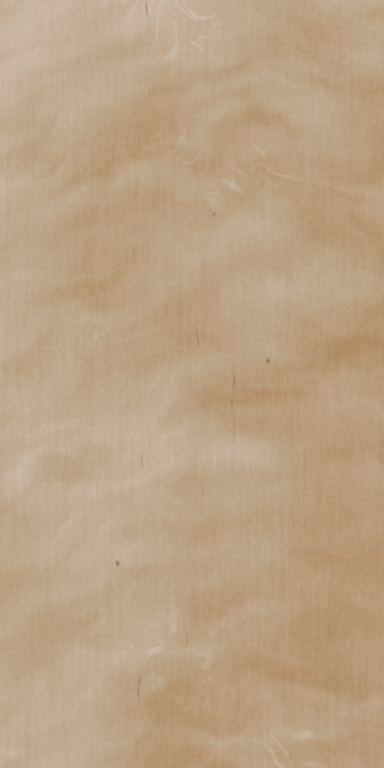
This texture is drawn by a Shadertoy shader. Its source:

```glsl
// Pale birch veneer: soft, patchy, slanted clouds over a warm cream ground,
// drawn with layered gradient noise, plus fine upright grain, small feathery
// flakes, a few hair-thin dark streaks and tiny knots.

#define DARK_WOOD   vec3(0.708, 0.578, 0.435)
#define LIGHT_WOOD  vec3(0.762, 0.682, 0.582)
#define STREAK_TINT vec3(0.50, 0.35, 0.23)
#define MEAN_TONE   0.57
#define BAND_AMOUNT 0.66
#define MOTTLE_AMOUNT 0.62
#define GRAIN_AMOUNT 0.17
#define SPECKLE_AMOUNT 0.22
#define FLAKE_AMOUNT 0.60
#define STREAKS 9
#define KNOTS 3

vec2 hash2(vec2 p) {
    vec3 q = fract(vec3(p.xyx) * vec3(0.1031, 0.1030, 0.0973));
    q += dot(q, q.yzx + 33.33);
    return fract((q.xx + q.yz) * q.zy);
}

float corner(vec2 cell, vec2 offset) {
    float angle = 6.2832 * hash2(cell).x;
    return dot(vec2(cos(angle), sin(angle)), offset);
}

// Gradient noise, roughly -0.7 to 0.7
float noise(vec2 p) {
    vec2 i = floor(p), f = fract(p);
    vec2 u = f * f * f * (f * (f * 6.0 - 15.0) + 10.0);
    vec2 e = vec2(0.0, 1.0);
    return mix(mix(corner(i, f), corner(i + e.yx, f - e.yx), u.x),
               mix(corner(i + e.xy, f - e.xy), corner(i + e.yy, f - e.yy), u.x), u.y);
}

// Rising on the left, sinking gently on the right
vec2 slant(vec2 p) {
    p.y += 0.35 * (p.x - 0.75) * (p.x - 0.75);
    return p;
}

// Cloudy figure: broad tone, short bands and smaller broken wisps
float figure(vec2 p) {
    vec2 warp = vec2(noise(p * 4.0 + 7.0), noise(p * 5.0 + 31.0));
    vec2 fray = vec2(noise(p * 17.0 + 3.0), noise(p * 19.0 + 13.0));
    vec2 q = slant(p) + 0.07 * warp + 0.018 * fray;
    float broad = noise(q * vec2(1.7, 2.2) + 11.0);
    float bands = noise(q * vec2(3.3, 6.8) + 4.0);
    float wisps = noise(q * vec2(6.5, 15.0) + 23.0);
    float mottle = noise(q * vec2(13.0, 26.0) + 51.0);
    float crumbs = noise(q * vec2(27.0, 46.0) + 71.0);
    float patches = 0.75 + 0.9 * noise(p * vec2(2.5, 3.5) + 87.0);
    float small = 0.75 * wisps + 0.42 * mottle + 0.24 * crumbs;
    return 0.60 * broad + BAND_AMOUNT * bands + MOTTLE_AMOUNT * patches * small;
}

// Fine upright fibres, fading in and out along their length
float grain(vec2 p) {
    float x = p.x + 0.005 * noise(p * 2.0 + 3.0);
    float lines = noise(vec2(x * 78.0, p.y * 3.5));
    float fibres = noise(vec2(x * 120.0, p.y * 24.0) + 19.0);
    return lines + 0.9 * fibres;
}

// Feathery bright dashes fanning out in a few patches near the middle
float flakes(vec2 p) {
    float fan = p.x - 0.5 + 0.25 * noise(p * 5.0 + 29.0);
    vec2 q = vec2(p.x + 0.5 * p.y * 0.2, p.y + 0.9 * abs(fan));
    q += 0.015 * vec2(noise(p * 22.0), noise(p * 22.0 + 17.0));
    float dashes = smoothstep(0.10, 0.50, noise(q * vec2(15.0, 38.0) + 61.0));
    float patches = smoothstep(0.05, 0.42, noise(p * vec2(3.2, 4.2) + 37.0));
    return dashes * patches * smoothstep(0.55, 0.15, abs(p.x - 0.52));
}

// Hair-thin, slightly leaning cracks, broken and tapered
float streaks(vec2 p) {
    float mask = 0.0;
    for (int i = 0; i < STREAKS; i++) {
        vec2 a = hash2(vec2(float(i), 5.0)), b = hash2(vec2(float(i), 12.0));
        vec2 q = p - vec2(0.32 + 0.36 * a.x, 2.0 * (float(i) + a.y) / float(STREAKS));
        float halfLength = mix(0.02, 0.13, b.x * b.x);
        float bend = 0.010 * noise(vec2(q.y * 18.0, float(i) * 3.7));
        float across = abs(q.x + (b.y - 0.35) * 0.25 * q.y - bend);
        float taper = smoothstep(halfLength, 0.2 * halfLength, abs(q.y));
        float breaks = smoothstep(-0.35, 0.15, noise(vec2(float(i) * 5.3, p.y * 32.0)));
        float strength = mix(0.16, 0.55, b.x * b.x);
        mask = max(mask, strength * taper * breaks * smoothstep(0.0042, 0.0008, across));
    }
    return mask;
}

// x: dark speck, y: pale flare above it
vec2 knots(vec2 p) {
    vec2 mask = vec2(0.0);
    for (int i = 0; i < KNOTS; i++) {
        vec2 a = hash2(vec2(float(i), 41.0));
        vec2 q = p - vec2(0.22 + 0.6 * a.x, 2.0 * (float(i) + a.y) / float(KNOTS));
        q += 0.005 * vec2(noise(p * 60.0), noise(p * 60.0 + 9.0));
        float speck = smoothstep(0.008, 0.001, length(q * vec2(1.0, 0.7)));
        float flare = smoothstep(0.06, 0.0, length((q - vec2(0.01, 0.03)) * vec2(1.0, 1.5)));
        mask = max(mask, vec2(speck * mix(0.3, 0.65, a.y), flare));
    }
    return mask;
}

void mainImage(out vec4 fragColor, in vec2 fragCoord) {
    vec2 p = fragCoord / iResolution.x;
    vec2 knot = knots(p);

    // Paler toward the left edge, warmer toward the bottom
    float tone = MEAN_TONE + 0.50 * (0.46 - p.x) + 0.18 * (p.y - 1.0);
    tone += figure(p) + GRAIN_AMOUNT * grain(p);
    tone += FLAKE_AMOUNT * flakes(p) + 0.22 * knot.y;
    tone += SPECKLE_AMOUNT * noise(p * 101.0 + 5.0);
    tone = clamp(tone, -0.4, 1.4);

    vec3 color = mix(DARK_WOOD, LIGHT_WOOD, tone);
    color = mix(color, STREAK_TINT, max(streaks(p), knot.x));
    fragColor = vec4(color, 1.0);
}
```
